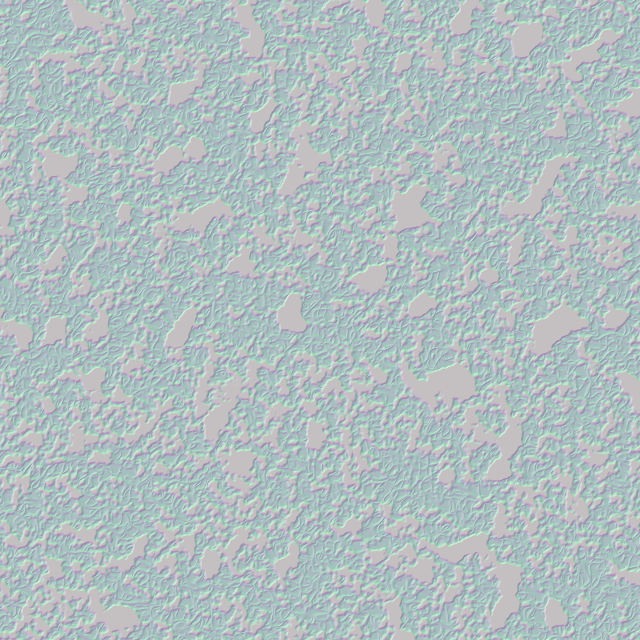
Write a three.js fragment shader that draws this texture map.

```glsl
// Embossed rough plaster: flat-topped crumbs over a floor of fine tangled fibres, lit in two tints.
varying vec2 vUv;

// Colours
const vec3 FLOOR_COLOR = vec3(0.655, 0.745, 0.750);
const vec3 TOP_COLOR   = vec3(0.770, 0.752, 0.762);
const vec3 SIDE_TINT   = vec3(0.078, 0.056, 0.062);  // left faces light, right faces dark
const vec3 RISE_TINT   = vec3(0.002, 0.102, 0.008);  // upper faces green, lower faces purple

// Sizes, in cycles per canvas
const float PATCH_FREQ  = 15.0;
const float CLUMP_FREQ  = 26.0;
const float CRUMB_FREQ  = 62.0;
const float GRAIN_FREQ  = 122.0;
const float FIBER_FREQ  = 36.0;

// Relief
const float CRUMB_LOW    = -0.10;  // body level where crumbs leave the floor
const float CRUMB_HIGH   = 0.33;   // body level where crumbs are cut flat
const float PATCH_LIFT   = 0.85;
const float FIBER_HEIGHT = 0.42;
const float FIBER_WIDTH  = 0.085;
const float RELIEF       = 0.0092;
const float SLOPE_LIMIT  = 2.0;
const float SAMPLE_STEP  = 0.0010;

const mat2 TURN = mat2(0.8, 0.6, -0.6, 0.8);

// Unit gradient at a lattice point
vec2 latticeGradient(vec2 cell) {
  vec3 q = fract(vec3(cell.xyx) * vec3(0.1031, 0.1030, 0.0973));
  q += dot(q, q.yzx + 33.33);
  float angle = 6.28319 * fract((q.x + q.y) * q.z);
  return vec2(cos(angle), sin(angle));
}

float gradientNoise(vec2 p) {
  vec2 i = floor(p);
  vec2 f = p - i;
  vec2 u = f * f * f * (f * (f * 6.0 - 15.0) + 10.0);
  vec2 e = vec2(1.0, 0.0);
  float a = dot(latticeGradient(i), f);
  float b = dot(latticeGradient(i + e.xy), f - e.xy);
  float c = dot(latticeGradient(i + e.yx), f - e.yx);
  float d = dot(latticeGradient(i + e.xx), f - e.xx);
  return mix(mix(a, b, u.x), mix(c, d, u.x), u.y);
}

// Flat-topped crumbs, merged into larger plateaus inside patches
float crumbs(vec2 p) {
  vec2 slanted = vec2(p.x - 0.3 * p.y, 0.75 * p.y);
  float clump = gradientNoise(TURN * p * CLUMP_FREQ + 17.0);
  float region = gradientNoise(slanted * PATCH_FREQ + 5.0) + 0.5 * clump;
  float body = 0.35 * gradientNoise(p * 7.0 + 61.0)
             + 0.65 * clump
             + 0.80 * gradientNoise(p * CRUMB_FREQ + 31.0)
             + 0.55 * gradientNoise(TURN * p * GRAIN_FREQ + 43.0)
             + PATCH_LIFT * smoothstep(0.27, 0.48, region);
  return smoothstep(CRUMB_LOW, CRUMB_HIGH, body);
}

// Thin curling threads along contours of noise
float fibers(vec2 p) {
  float thread = 0.0;
  vec2 q = p * FIBER_FREQ + 71.0;
  for (int i = 0; i < 3; i++) {
    float d = (gradientNoise(q) - 0.09) / FIBER_WIDTH;
    thread = max(thread, exp(-d * d) * (1.0 - 0.15 * float(i)));
    q = TURN * q * 1.3 + 19.0;
  }
  return thread;
}

// x: total height, y: crumb cover
vec2 surface(vec2 p) {
  float cover = crumbs(p);
  return vec2(cover + (1.0 - cover) * FIBER_HEIGHT * fibers(p), cover);
}

void main() {
  vec2 e = vec2(SAMPLE_STEP, 0.0);
  vec2 left  = surface(vUv - e.xy);
  vec2 right = surface(vUv + e.xy);
  vec2 below = surface(vUv - e.yx);
  vec2 above = surface(vUv + e.yx);

  // Slope toward the left and upward, softly limited
  vec2 facing = vec2(right.x - left.x, below.x - above.x) * RELIEF / (2.0 * SAMPLE_STEP);
  facing /= sqrt(1.0 + dot(facing, facing) / (SLOPE_LIMIT * SLOPE_LIMIT));

  float cover = 0.25 * (left.y + right.y + below.y + above.y);
  vec3 color = mix(FLOOR_COLOR, TOP_COLOR, cover * cover);
  color += SIDE_TINT * facing.x + RISE_TINT * facing.y;
  gl_FragColor = vec4(clamp(color, 0.0, 1.0), 1.0);
}
```
